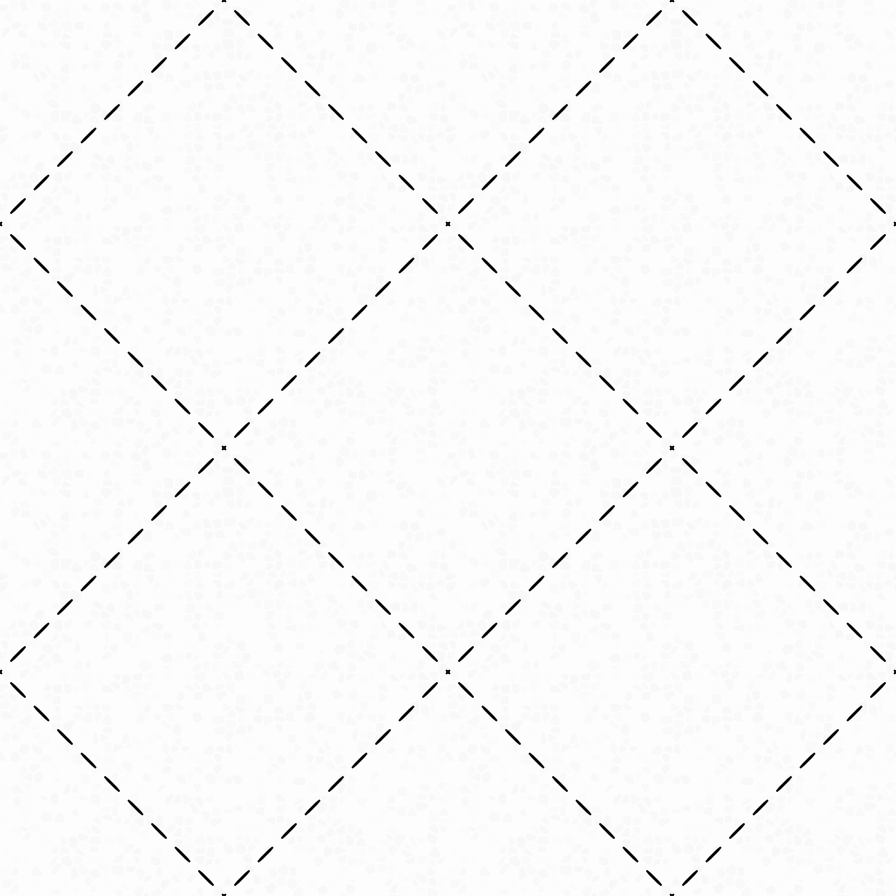
Write a Shadertoy shader that draws this pattern.

```glsl
vec2 hash2(vec2 p) {
    vec3 h = fract(p.xyx * vec3(0.1031, 0.1030, 0.0973));
    h += dot(h, h.yzx + 33.33);
    return fract((h.xx + h.yz) * h.zy);
}

// Voronoi cells: x = distance to the nearest border, y = random value of the cell
vec2 pebbles(vec2 p, float period) {
    vec2 cell = floor(p), local = fract(p);
    float nearest = 8.0, second = 8.0, tone = 0.0;
    for (int j = -1; j <= 1; j++)
    for (int i = -1; i <= 1; i++) {
        vec2 offset = vec2(i, j);
        vec2 rnd = hash2(mod(cell + offset, period));
        float d = length(offset + 0.1 + 0.8 * rnd - local);
        if (d < nearest) {
            second = nearest;
            nearest = d;
            tone = fract(rnd.x * 7.3 + rnd.y * 3.7);
        } else {
            second = min(second, d);
        }
    }
    return vec2(second - nearest, tone);
}

// Signed distance to the dashed outline of a diamond, two repeats each way
float dashedDiamonds(vec2 uv) {
    vec2 q = abs(fract(uv * 2.0 + 0.5) - 0.5) * 0.5;
    float across = (q.x + q.y - 0.25) * 0.7071;
    float along = (q.x - q.y) * 0.7071;

    // Dashes centred on the middle of each side
    float s = along - 0.0371 * round(along / 0.0371);
    float beyond = max(abs(s) - 0.0108, 0.0);

    // Slight taper towards the dash ends
    float halfWidth = 0.0016 - 0.0005 * smoothstep(0.005, 0.012, abs(s));
    return length(vec2(across, beyond)) - halfWidth;
}

void mainImage(out vec4 fragColor, in vec2 fragCoord) {
    vec2 uv = fragCoord / iResolution.xy;
    float pixel = 1.0 / min(iResolution.x, iResolution.y);

    // Faint leather grain with pale creases
    vec2 grain = pebbles(uv * 88.0, 44.0);
    float body = smoothstep(0.08, 0.3, grain.x) * smoothstep(0.25, 0.9, grain.y);
    vec3 color = vec3(0.994 - 0.02 * body);

    // Black dashes
    float d = dashedDiamonds(uv);
    color = mix(color, vec3(0.01), 1.0 - smoothstep(-0.7 * pixel, 0.7 * pixel, d));

    fragColor = vec4(color, 1.0);
}
```
